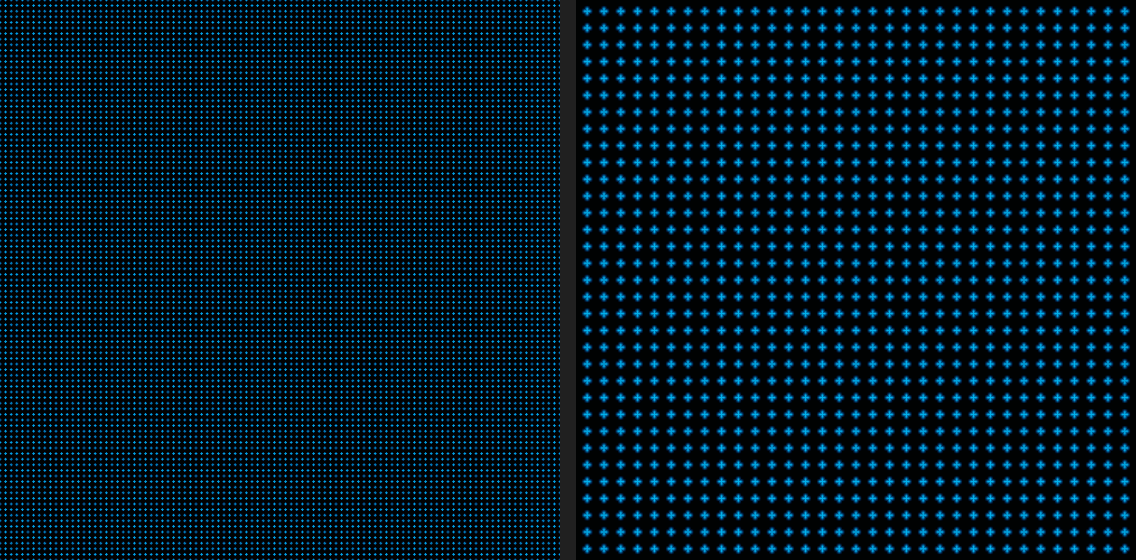
Left: the whole. Right: its middle third, enlarged.
A three.js fragment shader for this pattern:

```glsl
// Draws a fine square grid of small glowing blue plus signs on near-black.
varying vec2 vUv;

const float REPEATS = 100.0;      // plus signs across and up
const float SOFTNESS = 0.195;     // width of a soft edge, in cells
const float LINE_HALF = 0.0975;   // half width of a line at half brightness
const float ARM_HALF = 0.25;      // length of an arm at half brightness
const float PEAK = 0.96;          // brightness at the core of a line
const vec3 BACKGROUND = vec3(0.0, 0.007, 0.007);
const vec3 GLOW = vec3(0.0, 0.76, 1.0);

// Offset from the nearest grid crossing, in cells
vec2 cellOffset(vec2 uv, float repeats) {
  return fract(uv * repeats + 0.5) - 0.5;
}

// Coverage of a centred span whose ends fade linearly
float softSpan(float x, float halfWidth, float softness) {
  return clamp((halfWidth - abs(x)) / softness + 0.5, 0.0, 1.0);
}

// One soft bar, lying along its first argument
float softBar(float along, float across) {
  return softSpan(along, ARM_HALF, SOFTNESS) * softSpan(across, LINE_HALF, SOFTNESS);
}

// Two crossing bars
float plusSign(vec2 p) {
  return max(softBar(p.x, p.y), softBar(p.y, p.x));
}

// Green fades sooner than blue, so dim parts turn deep blue
vec3 glowColor(float brightness, vec3 tint) {
  return tint * vec3(brightness, pow(brightness, 1.3), brightness);
}

void main() {
  float brightness = PEAK * plusSign(cellOffset(vUv, REPEATS));
  vec3 color = max(BACKGROUND, glowColor(brightness, GLOW));
  gl_FragColor = vec4(color, 1.0);
}
```
